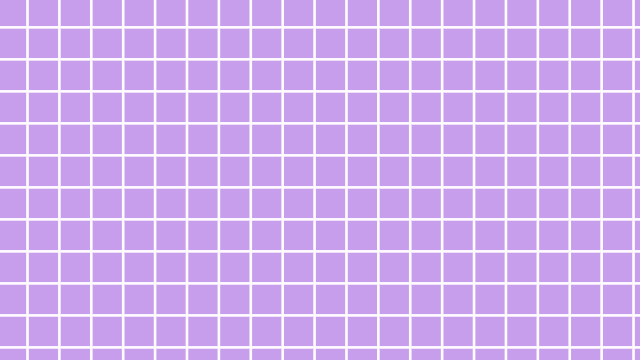
Reproduce this pattern procedurally as a Shadertoy shader.

```glsl
// Plain lilac field ruled with a grid of thin white lines.

const vec3 LILAC = vec3(0.78, 0.62, 0.92);
const vec3 WHITE = vec3(1.0, 0.99, 1.0);

// All lengths are fractions of the canvas height.
const vec2 PITCH = vec2(0.0886, 0.0889);
const vec2 FIRST_LINE = vec2(0.0764, 0.0350);
const float LINE_WIDTH = 0.0073;

// Distance on each axis to the centre of the nearest grid line.
vec2 gridDistance(vec2 p, vec2 firstLine, vec2 pitch) {
    vec2 cell = fract((p - firstLine) / pitch + 0.5) - 0.5;
    return abs(cell) * pitch;
}

// Box-filtered coverage of a line on each axis.
vec2 lineCoverage(vec2 dist, float width, float pixel) {
    return clamp((0.5 * width - dist) / pixel + 0.5, 0.0, 1.0);
}

void mainImage(out vec4 fragColor, in vec2 fragCoord) {
    float pixel = 1.0 / iResolution.y;
    vec2 p = fragCoord * pixel;

    // Union of the vertical and horizontal lines.
    vec2 dist = gridDistance(p, FIRST_LINE, PITCH);
    vec2 lines = lineCoverage(dist, LINE_WIDTH, pixel);
    float grid = max(lines.x, lines.y);

    fragColor = vec4(mix(LILAC, WHITE, grid), 1.0);
}
```
